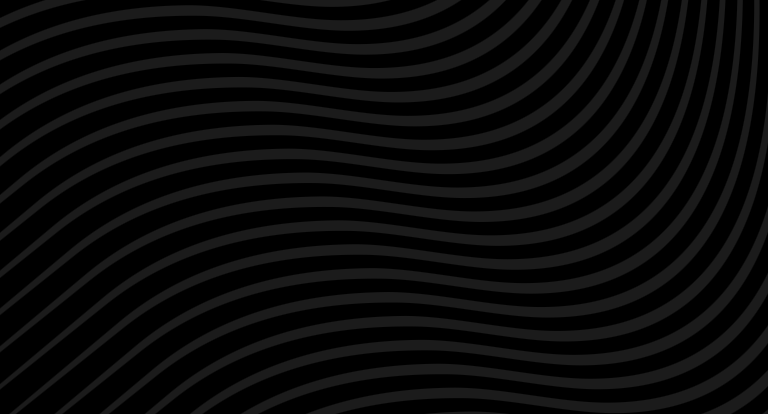
Give the GLSL for this background, as a Shadertoy shader.

```glsl
const vec3 STRIPE_GREY = vec3(0.106);

// Height (downward) of one wave: straight tail, crest at 0, trough at 142, steep rise
float waveProfile(float u) {
    if (u < 0.0) {
        float bend = min(-u, 290.0);
        return 0.0009 * bend * (-2.0 * u - bend);
    }
    float rise = max(u - 142.0, 0.0);
    return 15.0 * smoothstep(0.0, 142.0, u) - 0.00169 * rise * rise;
}

// Share of each period that the stripe fills, tapering toward both ends
float stripeShare(float u) {
    float leftTaper = 0.00065 * min(u, 0.0);
    float rightTaper = 0.12 * smoothstep(150.0, 560.0, u);
    return max(0.44 + leftTaper - rightTaper, 0.08);
}

void mainImage(out vec4 fragColor, in vec2 fragCoord) {
    // Canvas is 768 units wide, y measured down from the top
    vec2 p = vec2(fragCoord.x, iResolution.y - fragCoord.y) * 768.0 / iResolution.x;

    // Each stripe is the same wave shifted by (16.6, 23.9)
    float u = p.x - 0.695 * p.y - 185.0;
    float phase = (p.y - 130.0 - waveProfile(u)) / 23.9;

    // Distance to the nearest stripe centre, in periods
    float fromCentre = abs(fract(phase + 0.5) - 0.5);
    float soft = max(fwidth(phase), 1e-4);
    float stripe = clamp((0.5 * stripeShare(u) - fromCentre) / soft + 0.5, 0.0, 1.0);

    fragColor = vec4(STRIPE_GREY * stripe, 1.0);
}
```
